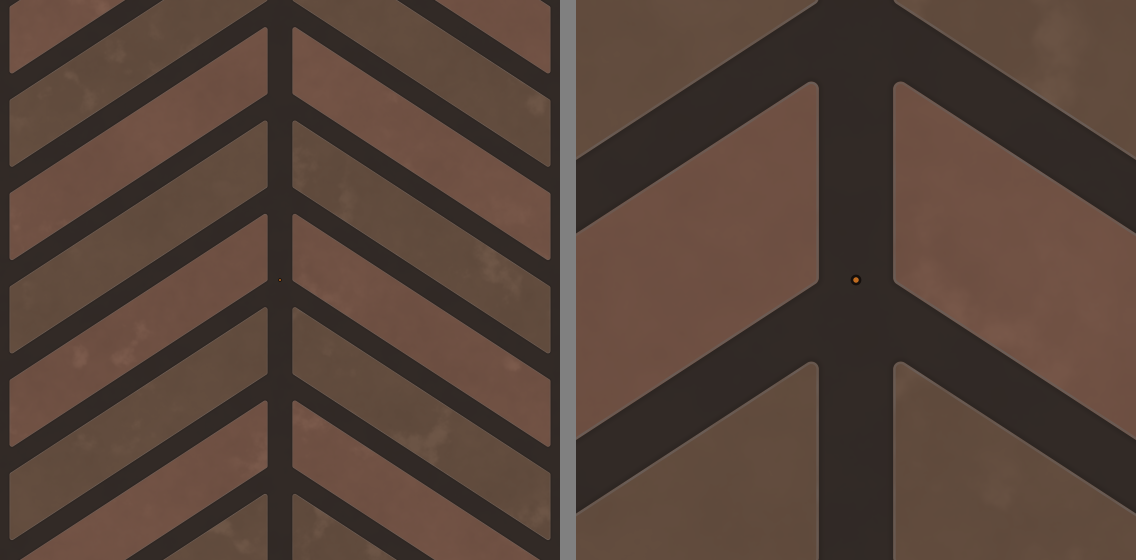
Left, the full canvas; right, a detail of the centre.
Reproduce this pattern procedurally as a WebGL 1 fragment shader.

```glsl
precision highp float;

uniform vec2 u_resolution;

const float ROWS = 6.0;          // planks per column, two colours in turn
const float SLOPE = 0.652;       // fall of a plank away from the spine
const float COLUMN_X = 0.2526;   // spine to plank centre
const float ROW_PHASE = 0.461;   // height of the first plank, in rows
const vec2 PLANK_HALF = vec2(0.2305, 0.0615);
const float CORNER = 0.0045;

const vec3 GROUT = vec3(0.194, 0.163, 0.148);
const vec3 RED_CLAY = vec3(0.436, 0.315, 0.262);
const vec3 BROWN_CLAY = vec3(0.376, 0.292, 0.237);
const vec3 WORN_EDGE = vec3(0.415, 0.368, 0.345);

float hash(vec2 p) {
  vec3 q = fract(vec3(p.xyx) * 0.1031);
  q += dot(q, q.yzx + 33.33);
  return fract((q.x + q.y) * q.z);
}

float valueNoise(vec2 p) {
  vec2 cell = floor(p);
  vec2 f = fract(p);
  f = f * f * (3.0 - 2.0 * f);
  float low = mix(hash(cell), hash(cell + vec2(1.0, 0.0)), f.x);
  float high = mix(hash(cell + vec2(0.0, 1.0)), hash(cell + 1.0), f.x);
  return mix(low, high, f.y);
}

float fbm(vec2 p) {
  float sum = 0.0;
  float weight = 0.5;
  for (int i = 0; i < 5; i++) {
    sum += weight * valueNoise(p);
    p = mat2(1.6, 1.2, -1.2, 1.6) * p + 7.3;
    weight *= 0.5;
  }
  return sum;
}

// Signed distance to a parallelogram with two upright sides
float parallelogram(vec2 p, vec2 halfSize, float slope) {
  vec2 side = vec2(halfSize.x, slope * halfSize.x);
  p = p.x < 0.0 ? -p : p;
  vec2 w = p - side;
  w.y -= clamp(w.y, -halfSize.y, halfSize.y);
  vec2 d = vec2(dot(w, w), -w.x);
  float s = p.y * side.x - p.x * side.y;
  p = s < 0.0 ? -p : p;
  vec2 v = p - vec2(0.0, halfSize.y);
  v -= side * clamp(dot(v, side) / dot(side, side), -1.0, 1.0);
  d = min(d, vec2(dot(v, v), halfSize.x * halfSize.y - abs(s)));
  return sqrt(d.x) * sign(-d.y);
}

float roundedPlank(vec2 p, vec2 halfSize, float slope, float radius) {
  vec2 inset = radius * vec2(1.0, sqrt(1.0 + slope * slope));
  return parallelogram(p, halfSize - inset, slope) - radius;
}

// Clay with a tone of its own, soft clouds and pale scuffs
vec3 claySurface(vec3 base, vec2 p, vec2 id) {
  vec2 q = p + 5.0 * vec2(hash(id + 20.0), hash(id + 51.0));
  float clouds = fbm(q * 9.0) - 0.48;
  float grain = fbm(q * 55.0) - 0.48;
  float scuffs = smoothstep(0.52, 0.78, fbm(q * 24.0 + 3.0));
  scuffs *= smoothstep(0.4, 0.65, valueNoise(q * 7.0 + 9.0));
  float tone = 1.0 + 0.03 * (hash(id + 83.0) - 0.5);
  tone += 0.09 * clouds + 0.05 * grain;
  return base * tone + 0.05 * scuffs * vec3(1.0, 0.85, 0.75);
}

float coverage(float distance, float pixel) {
  return 1.0 - smoothstep(-0.6 * pixel, 0.6 * pixel, distance);
}

void main() {
  vec2 uv = gl_FragCoord.xy / u_resolution;
  float pixel = 1.0 / min(u_resolution.x, u_resolution.y);

  // Mirror about the spine, then straighten the rows to count them
  float across = abs(uv.x - 0.5) - COLUMN_X;
  float rise = (uv.y + SLOPE * across) * ROWS - ROW_PHASE;
  float row = floor(rise + 0.5);
  vec2 local = vec2(across, uv.y - (row + ROW_PHASE) / ROWS);
  float plank = roundedPlank(local, PLANK_HALF, -SLOPE, CORNER);

  vec2 id = vec2(step(0.5, uv.x), row);
  vec3 base = mix(RED_CLAY, BROWN_CLAY, mod(row, 2.0));
  vec3 clay = claySurface(base, uv, id);

  // Thin worn rim, broken up along its length
  float rim = coverage(abs(plank + 0.0008) - 0.0007, pixel);
  rim *= 0.45 + 0.5 * valueNoise(uv * 110.0);
  clay = mix(clay, WORN_EDGE, rim);

  // Flat grout with a faint shadow beside each plank
  float shadow = 1.0 - smoothstep(0.0, 0.004, plank);
  vec3 grout = GROUT * (1.0 - 0.1 * shadow);
  grout *= 1.0 + 0.03 * (fbm(uv * 30.0) - 0.48);
  vec3 color = mix(grout, clay, coverage(plank, pixel));

  // Tiny pin at the centre of the spine
  float pin = length(uv - 0.5);
  color = mix(color, vec3(0.08, 0.06, 0.05), coverage(pin - 0.0032, pixel));
  color = mix(color, vec3(0.75, 0.42, 0.12), coverage(pin - 0.0016, pixel));

  gl_FragColor = vec4(color, 1.0);
}
```
